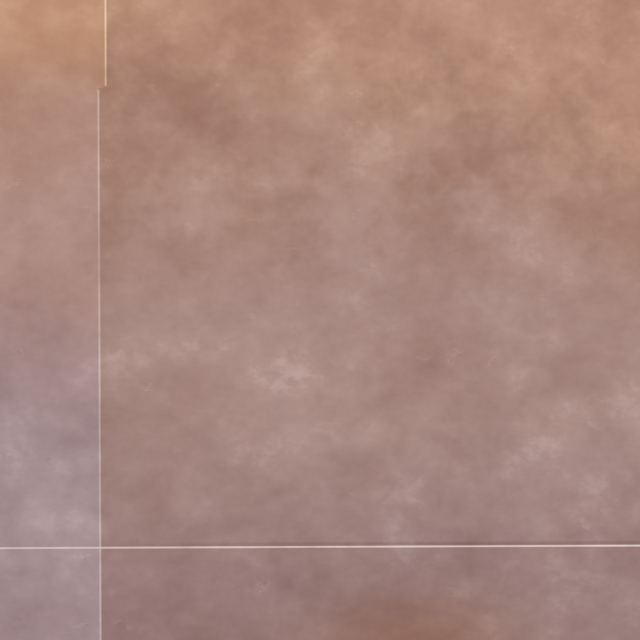
This texture is drawn by a WebGL 1 fragment shader. Its source:

```glsl
precision highp float;
// Large rose-clay stone slabs with thin pale joints, cloudy mottling and a warm top.
uniform vec2 u_resolution;

#define COURSE_Y 0.863      // where the upright joint steps sideways
#define JOINT_X 0.1572      // upright joint, lower course
#define JOINT_SHIFT 0.0115  // sideways step of the upper course
#define BED_Y 0.1435        // level joint at the left edge
#define BED_SLOPE 0.0040    // rise of the level joint
#define JOINT_HALF 0.0015   // half width of the joints
#define MOTTLE 0.056        // strength of the broad clouds
#define GRAIN 0.021         // strength of the medium streaks
#define TOOTH 0.013         // strength of the finest texture
#define SCUFF_CELLS 19.0

const vec3 DUSK = vec3(0.600, 0.488, 0.478);
const vec3 ROSE = vec3(0.655, 0.535, 0.505);
const vec3 CLAY = vec3(0.706, 0.545, 0.463);
const vec3 BROWN = vec3(0.640, 0.492, 0.435);
const vec3 AMBER = vec3(0.765, 0.585, 0.465);
const vec3 LAVENDER = vec3(0.640, 0.552, 0.562);
const vec3 RUST = vec3(0.570, 0.405, 0.335);
const vec3 GROUT = vec3(0.860, 0.805, 0.760);

float hash(vec2 p) {
  return fract(sin(dot(p, vec2(127.1, 311.7))) * 4375.85);
}

// Layered, folded sines: soft clouds around zero
float clouds(vec2 p) {
  float sum = 0.0, amp = 0.5;
  for (int i = 0; i < 6; i++) {
    p = mat2(0.8, 0.6, -0.6, 0.8) * p * 1.9 + 1.7;
    vec2 fold = p + 1.4 * sin(p.yx * 0.83 + vec2(0.4, 2.1));
    sum += amp * sin(fold.x) * sin(fold.y);
    amp *= 0.7;
  }
  return sum;
}

// Sparse blurred scuffs, positive when pale and negative when dark
float scuffs(vec2 p) {
  vec2 cell = floor(p);
  float kind = hash(cell);
  vec2 d = fract(p) - 0.35 - 0.3 * vec2(hash(cell + 3.1), hash(cell + 5.7));
  float pale = step(0.88, kind) * exp(-dot(d / vec2(0.15, 0.07), d / vec2(0.15, 0.07)));
  float dark = step(kind, 0.03) * exp(-dot(d, d) / 0.004);
  return pale - dark;
}

float line(float d, float halfWidth, float soft) {
  return 1.0 - smoothstep(halfWidth - soft, halfWidth + soft, abs(d));
}

// Round falloff of the given radii about a centre
float blob(vec2 p, vec2 centre, vec2 radii) {
  vec2 d = (p - centre) / radii;
  return exp(-dot(d, d));
}

void main() {
  vec2 uv = gl_FragCoord.xy / u_resolution;
  float px = 1.0 / min(u_resolution.x, u_resolution.y);

  // Slab layout
  float upper = smoothstep(COURSE_Y - px, COURSE_Y + px, uv.y);
  float toUpright = uv.x - JOINT_X + 0.004 * uv.y - upper * JOINT_SHIFT;
  float toBed = uv.y - BED_Y - BED_SLOPE * uv.x;
  float leftSlab = 1.0 - smoothstep(-px, px, toUpright);

  // Noise layers, coarse to fine
  float broad = clouds(uv * 2.6);
  float mottle = clouds(uv * 5.0 + 4.0);
  float grain = clouds(uv * vec2(12.0, 16.0) + 9.0);
  float tooth = clouds(uv * vec2(22.0, 31.0) + 2.0);
  float height = uv.y + 0.08 * broad;

  // Stone: dusk below, rose in the middle, clay above with brown clouds
  vec3 color = mix(DUSK, ROSE, smoothstep(0.04, 0.46, height));
  color = mix(color, CLAY, smoothstep(0.52, 0.98, height + 0.10 * smoothstep(0.6, 1.0, uv.x)));
  float brownBand = smoothstep(0.5, 0.72, uv.y) * (1.0 - 0.6 * smoothstep(0.84, 1.0, uv.y));
  color = mix(color, BROWN, 0.6 * brownBand * smoothstep(-0.25, 0.5, -mottle));
  color = mix(color, BROWN, 0.5 * blob(uv, vec2(0.34, 0.79), vec2(0.17, 0.10)));

  // Pale haze over the middle and a rusty stain at the foot
  float haze = blob(uv, vec2(0.53, 0.46), vec2(0.38, 0.26));
  color += 0.022 * haze;
  float stain = blob(uv, vec2(0.65, 0.0), vec2(0.15, 0.065));
  color = mix(color, RUST, 0.7 * stain * (1.0 + 0.4 * mottle));

  // Left slabs: lavender low, pink halfway, amber past the step
  vec3 leftStone = mix(LAVENDER, ROSE + vec3(0.035, 0.020, 0.020), smoothstep(0.28, 0.60, height));
  leftStone = mix(leftStone, CLAY, 0.6 * smoothstep(0.62, 0.86, height));
  leftStone = mix(leftStone, AMBER, 0.8 * smoothstep(COURSE_Y - 0.03, COURSE_Y + 0.08, uv.y));
  color = mix(color, leftStone, 0.9 * leftSlab);
  float warmTop = smoothstep(0.88, 1.0, uv.y) * (1.0 - smoothstep(0.15, 0.5, uv.x));
  color = mix(color, AMBER, 0.3 * (1.0 - leftSlab) * warmTop);

  // Mottling, ragged pale wisps, tooth and scuffs
  color += MOTTLE * (0.4 * broad + 0.6 * mottle) * vec3(0.85, 1.0, 1.05);
  float wisp = smoothstep(0.1, 0.8, grain) * smoothstep(-0.2, 0.5, mottle);
  color += 0.040 * wisp * vec3(0.8, 1.0, 1.1) * (0.5 + 0.5 * haze);
  color += GRAIN * grain + TOOTH * tooth;
  color += 0.035 * scuffs(uv * SCUFF_CELLS + 0.35 * vec2(grain, tooth));

  // Soft shade beside the joints
  color -= 0.022 * (1.0 - leftSlab) * (1.0 - upper) * exp(-max(toUpright, 0.0) * 45.0);
  color -= 0.050 * blob(vec2(toBed), vec2(0.0045), vec2(0.004)) * smoothstep(0.0, 0.6, uv.x);

  // Joints: worn, faint upright and crisp bed
  float stepGap = smoothstep(0.0, 0.006, abs(uv.y - COURSE_Y));
  float upright = line(toUpright, JOINT_HALF, px) * stepGap * mix(0.52, 0.75, upper);
  upright *= 1.0 + 0.3 * mottle + 0.25 * grain;
  vec3 uprightColor = mix(GROUT, vec3(0.90, 0.80, 0.66), upper);
  color = mix(color, uprightColor, clamp(upright, 0.0, 1.0));
  float bed = line(toBed, JOINT_HALF, 0.8 * px) * mix(0.72, 0.98, uv.x) * (1.0 + 0.2 * grain);
  color = mix(color, GROUT, clamp(bed, 0.0, 1.0));

  gl_FragColor = vec4(clamp(color, 0.0, 1.0), 1.0);
}
```
